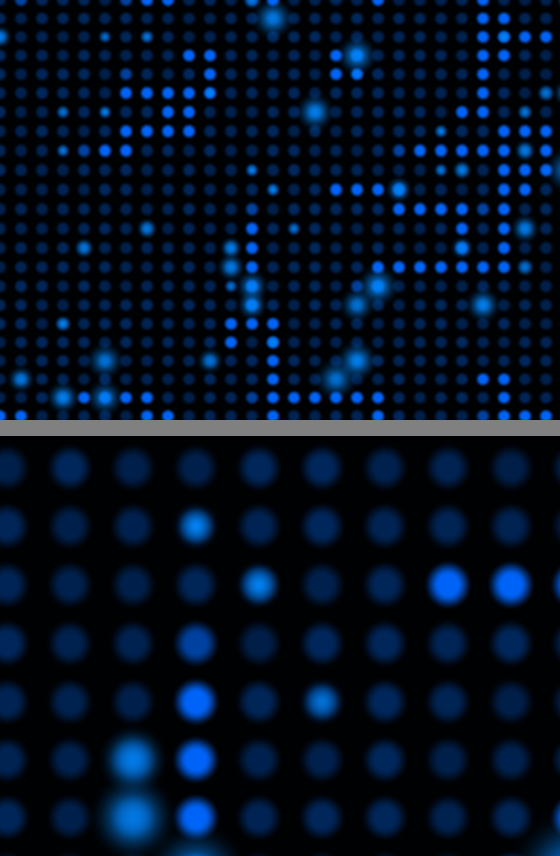
Top, the full canvas; bottom, a detail of the centre.
This background is drawn by a Shadertoy shader. Its source:

```glsl
const float COLUMNS_PER_HEIGHT = 20.0;
const float ROWS_PER_HEIGHT = 22.15;
const vec2 GRID = vec2(27.0, 23.0);      // cells the trails wrap around in
const float ROW_DRIFT = 0.095;           // slow unevenness of the row spacing
const float ROW_DRIFT_PERIOD = 20.0;
const float DOT_CORE = 0.14;             // radii in column widths
const float DOT_EDGE = 0.40;
const int TRAIL_COUNT = 15;
const int TRAIL_STEPS = 9;
const float TURN_CHANCE = 0.38;
const float SPARK_CHANCE = 0.085;
const float SPARK_MIN_RADIUS = 0.30;
const float SPARK_MAX_RADIUS = 1.30;
const vec3 BACKGROUND = vec3(0.0, 0.002, 0.008);
const vec3 DIM_BLUE = vec3(0.0, 0.14, 0.33);
const vec3 LIT_BLUE = vec3(0.0, 0.39, 0.97);
const vec3 SPARK_BLUE = vec3(0.01, 0.51, 0.95);
const float TAU = 6.2831853;

float hash(vec2 p) {
    vec3 q = fract(p.xyx * vec3(0.1031, 0.1030, 0.0973));
    q += dot(q, q.yzx + 33.33);
    return fract((q.x + q.y) * q.z);
}

// Brightness of a cell crossed by trails that walk and turn on the grid
float trailLight(vec2 cell) {
    float light = 0.0;
    for (int i = 0; i < TRAIL_COUNT; i++) {
        float id = float(i) + 1.0;
        vec2 pos = floor(GRID * vec2(hash(vec2(id, 71.3)), hash(vec2(id, 137.9))));
        vec2 heading = hash(vec2(id, 211.7)) < 0.5 ? vec2(1.0, 0.0) : vec2(0.0, 1.0);
        for (int j = 0; j < TRAIL_STEPS; j++) {
            if (distance(pos, cell) < 0.5) {
                light = max(light, j == 0 ? 0.45 : 1.0);
            }
            float turn = hash(vec2(id * 3.7, float(j) + 11.0));
            if (turn < TURN_CHANCE) {
                heading = turn < 0.5 * TURN_CHANCE ? heading.yx : -heading.yx;
            }
            pos = mod(pos + heading, GRID);
        }
    }
    return light;
}

// Opacity of the soft spark that may sit on a cell
float spark(vec2 cell, float dist) {
    if (hash(cell + 53.0) > SPARK_CHANCE) return 0.0;
    float size = hash(cell + 19.7);
    float radius = mix(SPARK_MIN_RADIUS, SPARK_MAX_RADIUS, size * size);
    float falloff = 1.0 - smoothstep(0.0, 1.0, dist / radius);
    return mix(0.75, 1.0, hash(cell + 87.1)) * pow(falloff, mix(0.8, 1.5, size));
}

void mainImage(out vec4 fragColor, in vec2 fragCoord) {
    // Grid coordinates, rows counted from the top
    vec2 uv = fragCoord / iResolution.y;
    vec2 grid = vec2(uv.x * COLUMNS_PER_HEIGHT, (1.0 - uv.y) * ROWS_PER_HEIGHT);
    grid.y += ROW_DRIFT * sin(TAU * grid.y / ROW_DRIFT_PERIOD);
    vec2 cell = floor(grid + 0.5);
    vec2 cellAspect = vec2(1.0, COLUMNS_PER_HEIGHT / ROWS_PER_HEIGHT);

    // Blurred dots, dim or lit
    float dist = length((grid - cell) * cellAspect);
    float dotMask = 1.0 - smoothstep(DOT_CORE, DOT_EDGE, dist);
    vec3 dotColor = DIM_BLUE * mix(0.85, 1.1, hash(cell + 5.3));
    dotColor = mix(dotColor, LIT_BLUE, trailLight(cell));
    vec3 color = mix(BACKGROUND, dotColor, dotMask);

    // Sparks spill over into neighbouring cells
    for (int y = -1; y <= 1; y++) {
        for (int x = -1; x <= 1; x++) {
            vec2 neighbour = cell + vec2(x, y);
            float sparkDist = length((grid - neighbour) * cellAspect);
            color = mix(color, SPARK_BLUE, spark(neighbour, sparkDist));
        }
    }
    fragColor = vec4(color, 1.0);
}
```
